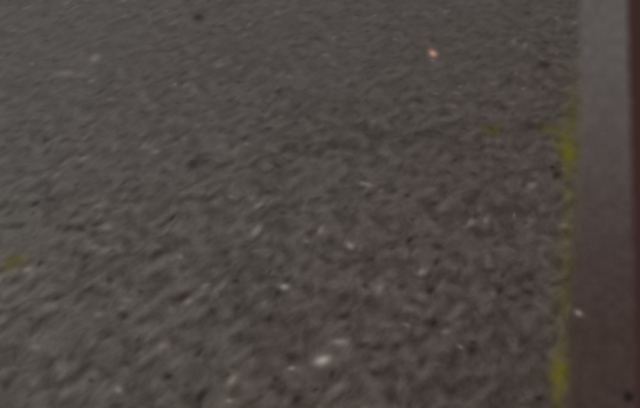
Reproduce this texture procedurally as a WebGL 2 fragment shader.

```glsl
#version 300 es
precision highp float;
// Worn asphalt with a faint crack, scattered grit and a mossy kerb on the right.

uniform vec2 u_resolution;
out vec4 outColor;

// Lengths are in canvas heights.
const vec3 ASPHALT_TOP_LEFT     = vec3(0.332, 0.318, 0.312);
const vec3 ASPHALT_TOP_RIGHT    = vec3(0.296, 0.272, 0.260);
const vec3 ASPHALT_BOTTOM_LEFT  = vec3(0.322, 0.304, 0.284);
const vec3 ASPHALT_BOTTOM_RIGHT = vec3(0.268, 0.232, 0.214);
const vec3 KERB_TOP    = vec3(0.352, 0.332, 0.326);
const vec3 KERB_BOTTOM = vec3(0.252, 0.205, 0.192);
const vec3 GUTTER      = vec3(0.225, 0.155, 0.145);
const vec3 MOSS        = vec3(0.375, 0.355, 0.090);
const vec3 PALE_STONE  = vec3(0.600, 0.575, 0.545);
const vec3 PINK_STONE  = vec3(0.760, 0.540, 0.490);
const vec3 DARK_SPOT   = vec3(0.170, 0.150, 0.140);
const float GRAIN_SCALE = 66.0;
const float GRAIN_TILT = 0.6;
const float GRAIN_TOP = 0.062;
const float GRAIN_BOTTOM = 0.140;
const float STONE_SCALE = 42.0;
const float STONE_CHANCE = 0.36;

float hash(vec2 p) {
  vec3 q = fract(vec3(p.xyx) * 0.1031);
  q += dot(q, q.yzx + 33.33);
  return fract((q.x + q.y) * q.z);
}

float noise(vec2 p) {
  vec2 i = floor(p), f = fract(p);
  f = f * f * (3.0 - 2.0 * f);
  return mix(mix(hash(i), hash(i + vec2(1, 0)), f.x),
             mix(hash(i + vec2(0, 1)), hash(i + vec2(1, 1)), f.x), f.y);
}

float fbm(vec2 p) {
  float sum = 0.0, gain = 0.5;
  for (int i = 0; i < 4; i++) {
    sum += gain * noise(p);
    p = mat2(1.6, 1.2, -1.2, 1.6) * p + 17.3;
    gain *= 0.5;
  }
  return sum / 0.9375;
}

vec2 rotate(vec2 p, float angle) {
  float c = cos(angle), s = sin(angle);
  return mat2(c, -s, s, c) * p;
}

// Soft tilted ellipse: 1 at the centre, fading outside its radii.
float blob(vec2 p, vec2 centre, vec2 radii, float tilt) {
  vec2 d = rotate(p - centre, tilt) / radii;
  return exp(-dot(d, d));
}

// Scattered grit: signed brightness of the stones near p.
float grit(vec2 p) {
  vec2 cell = floor(p);
  float sum = 0.0;
  for (int j = -1; j <= 1; j++)
    for (int i = -1; i <= 1; i++) {
      vec2 id = cell + vec2(i, j);
      vec2 centre = id + vec2(hash(id + 3.1), hash(id + 71.7));
      float size = mix(0.16, 0.36, hash(id + 19.9));
      float pale = hash(id + 41.3);
      float tone = mix(-0.6, 1.0, pale * pale * pale + 0.3 * pale * (1.0 - pale));
      float present = step(hash(id + 5.7), STONE_CHANCE);
      sum += present * tone * blob(p, centre, size * vec2(1.4, 0.8), 1.6 * hash(id + 9.2) - 1.1);
    }
  return sum;
}

void main() {
  vec2 p = gl_FragCoord.xy / u_resolution.y;
  float across = p.x * u_resolution.y / u_resolution.x;

  // Ground plane: grains grow towards the viewer
  float depth = 1.0 + 0.65 * (1.0 - p.y);
  vec2 ground = vec2((p.x - 0.8) / depth + 3.0, 4.0 - 2.1 / depth);
  vec2 wobble = 0.012 * vec2(noise(ground * 30.0), noise(ground * 30.0 + 50.0));
  vec2 grainPos = rotate(ground + wobble, -GRAIN_TILT) * GRAIN_SCALE * vec2(0.8, 1.15);

  // Asphalt
  vec3 color = mix(mix(ASPHALT_BOTTOM_LEFT, ASPHALT_BOTTOM_RIGHT, across),
                   mix(ASPHALT_TOP_LEFT, ASPHALT_TOP_RIGHT, across), p.y);
  float strength = mix(GRAIN_BOTTOM, GRAIN_TOP, smoothstep(0.25, 1.0, p.y - 0.12 * across + 0.06));
  float relief = noise(grainPos) - noise(grainPos + vec2(0.5, -0.6));
  color += strength * (fbm(grainPos) - 0.5 + 0.24 * relief);
  color += 0.014 * (fbm(p * 7.0 + 8.0) - 0.5);
  color += 0.95 * strength * grit(ground * STONE_SCALE) * vec3(1.0, 0.96, 0.93);

  // Broken, barely visible crack rising gently to the right
  float crackY = mix(0.595, 0.685, smoothstep(0.30, 1.30, p.x)) + 0.024 * (noise(p.xx * 17.0) - 0.5);
  float crackSpan = smoothstep(0.30, 0.50, p.x) * (1.0 - smoothstep(1.33, 1.39, p.x));
  float crack = crackSpan * exp(-pow((p.y - crackY) / 0.014, 2.0));
  color -= 0.045 * crack * smoothstep(0.35, 0.75, noise(p * vec2(20.0, 34.0)));
  float cluster = blob(p, vec2(0.57, 0.63), vec2(0.09, 0.03), 0.2);
  color += 0.10 * cluster * (noise(grainPos * 0.8 + 30.0) - 0.45);

  // Standout stones and spots
  color = mix(color, PINK_STONE, 0.9 * blob(p, vec2(1.061, 0.869), vec2(0.011, 0.008), -0.5));
  color = mix(color, PALE_STONE, blob(p, vec2(0.790, 0.117), vec2(0.022, 0.012), 0.35));
  color = mix(color, PALE_STONE, 0.5 * blob(p, vec2(0.830, 0.163), vec2(0.020, 0.009), 0.0));
  color = mix(color, PALE_STONE, 0.7 * blob(p, vec2(0.697, 0.297), vec2(0.012, 0.008), 0.0));
  color = mix(color, PALE_STONE, 0.6 * blob(p, vec2(0.858, 0.398), vec2(0.011, 0.009), -0.6));
  color = mix(color, PALE_STONE, 0.5 * blob(p, vec2(0.896, 0.549), vec2(0.018, 0.007), -0.2));
  color = mix(color, PALE_STONE, 0.4 * blob(p, vec2(0.232, 0.858), vec2(0.014, 0.009), 0.5));
  color = mix(color, PALE_STONE, 0.3 * blob(p, vec2(0.165, 0.820), vec2(0.035, 0.008), 0.0));
  color = mix(color, DARK_SPOT, 0.7 * blob(p, vec2(0.486, 0.958), vec2(0.014, 0.010), 0.0));
  color = mix(color, DARK_SPOT, 0.7 * blob(p, vec2(1.336, 0.842), vec2(0.016, 0.009), 0.0));

  // Kerb and the dark gutter beyond it
  float edgeNoise = 0.010 * (noise(p.yy * 32.0) - 0.5);
  float kerbLeft = mix(1.392, 1.422, smoothstep(0.0, 0.9, p.y)) + edgeNoise;
  float kerbRight = mix(1.568, 1.545, p.y) + 0.5 * edgeNoise;
  vec3 kerb = mix(KERB_BOTTOM, KERB_TOP, smoothstep(0.1, 1.0, p.y));
  kerb += 0.045 * (fbm(p * 48.0) - 0.5);
  kerb = mix(kerb, PALE_STONE, 0.6 * blob(p, vec2(1.418, 0.233), vec2(0.012, 0.008), -0.5));
  kerb = mix(kerb, DARK_SPOT * 0.6, 0.8 * blob(p, vec2(1.541, 0.027), vec2(0.014, 0.014), 0.0));
  color = mix(color, kerb, smoothstep(-0.016, 0.014, p.x - kerbLeft));
  color = mix(color, GUTTER, smoothstep(-0.022, 0.010, p.x - kerbRight));

  // Moss along the kerb, in the crack end and at the far left
  float seam = exp(-pow((p.x - kerbLeft + 0.016) / 0.022, 2.0));
  float moss = seam * (0.14 + 0.14 * noise(p.yy * 11.0 + 4.0)) * (1.0 - smoothstep(0.72, 0.92, p.y));
  moss += 0.75 * blob(p, vec2(1.387, 0.637), vec2(0.022, 0.046), 0.3);
  moss += 0.75 * blob(p, vec2(1.372, 0.095), vec2(0.024, 0.034), 0.0);
  moss += 0.25 * blob(p, vec2(1.366, 0.030), vec2(0.016, 0.040), 0.0);
  moss += 0.55 * crack * smoothstep(1.08, 1.30, p.x) * smoothstep(0.3, 0.7, noise(p * 25.0));
  moss += 0.38 * blob(p, vec2(0.030, 0.357), vec2(0.036, 0.018), 0.4);
  moss *= 0.25 + 1.2 * fbm(p * 42.0);
  color = mix(color, MOSS, clamp(moss, 0.0, 1.0));

  outColor = vec4(clamp(color, 0.0, 1.0), 1.0);
}
```
